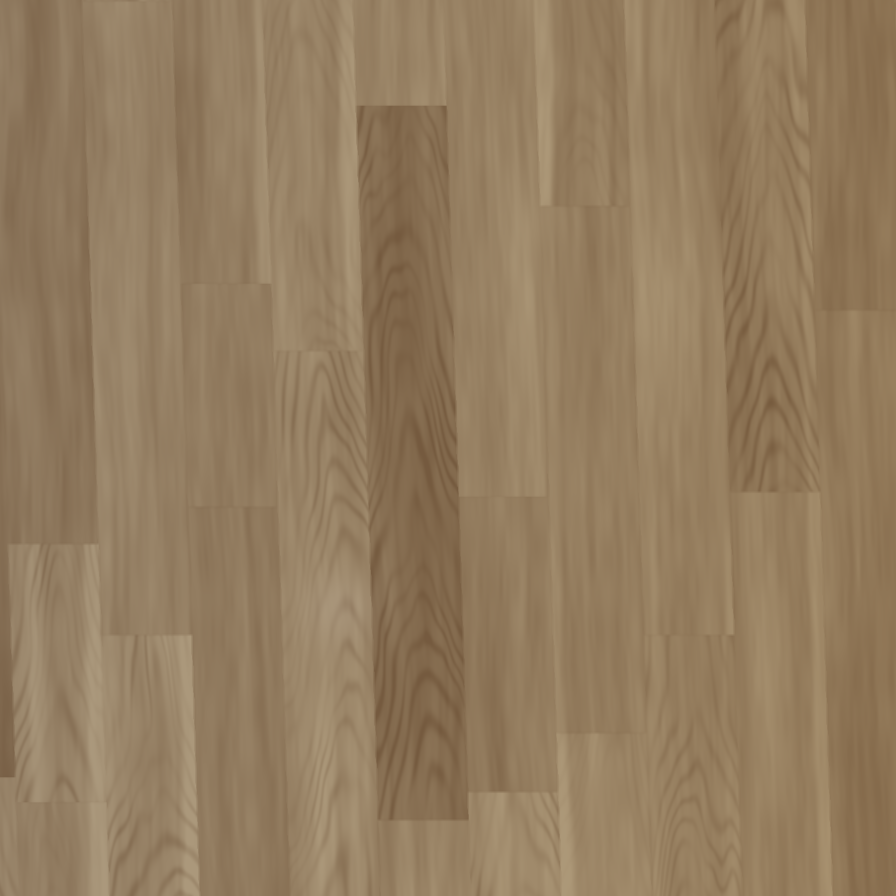
This texture is drawn by a Shadertoy shader. Its source:

```glsl
// Oak strip floor: ten slightly leaning columns of staggered planks with soft grain.

const vec3 DARK_OAK = vec3(0.49, 0.39, 0.28);
const vec3 LIGHT_OAK = vec3(0.65, 0.57, 0.45);
const vec3 COOL_LIGHT = vec3(0.99, 1.0, 1.03);
const vec3 WARM_LIGHT = vec3(1.01, 0.995, 0.96);
const float STRIP_WIDTH = 0.1009;
const float STRIP_OFFSET = 0.0098;
const float LEAN = 0.031;          // sideways drift from top to bottom
const float PLANK_LENGTH = 0.56;
const float JOINT_JITTER = 0.75;
const float SEAM_WIDTH = 0.0012;
const float SEAM_DEPTH = 0.07;
const float SOFTNESS = 0.0028;     // width of the smoothing filter
const float SEED = 4.0;
const float FEATURE_COLUMN = 4.0;  // holds one dark board across the middle
const float FEATURE_DEPTH = 0.34;
const float ARCH_DEPTH = 0.42;
const float ARCH_STEEPNESS = 3.8;
const float ARCH_FREQUENCY = 120.0;
const vec2 HAZE_CENTER = vec2(0.38, 0.32);
const float HAZE_RADIUS = 0.04;

float hash(vec2 p) {
    return fract(sin(dot(p, vec2(127.1, 311.7))) * 43758.5453);
}

float noise(vec2 p) {
    vec2 i = floor(p), f = fract(p);
    f = f * f * (3.0 - 2.0 * f);
    float low = mix(hash(i), hash(i + vec2(1.0, 0.0)), f.x);
    float high = mix(hash(i + vec2(0.0, 1.0)), hash(i + 1.0), f.x);
    return mix(low, high, f.y);
}

// Height of the joint below plank n, in plank lengths
float jointHeight(float column, float n) {
    return n + JOINT_JITTER * hash(vec2(column + SEED, n * 3.0 + 17.0));
}

// Fine fibres running along the plank
float fibres(vec2 p) {
    float broad = noise(p * vec2(50.0, 2.2)) - 0.5;
    float medium = noise(p * vec2(130.0, 6.0) + 31.0) - 0.5;
    float pores = noise(p * vec2(260.0, 24.0) + 73.0) - 0.5;
    return 0.36 * broad + 0.28 * medium + 0.18 * pores;
}

// Broken, uneven arches of a flat-sawn board
float arches(vec2 p, float x, float apex) {
    float offset = x - apex + 0.04 * (noise(p * vec2(5.0, 4.0)) - 0.5);
    float field = p.y + ARCH_STEEPNESS * sqrt(offset * offset + 0.00008);
    field += 0.13 * noise(p * vec2(24.0, 6.0)) + 0.03 * noise(p * vec2(80.0, 18.0));
    float phase = field * ARCH_FREQUENCY + 9.0 * noise(vec2(field * 7.0, 2.0));
    float ring = 0.5 + 0.5 * sin(phase);
    float patches = smoothstep(0.2, 0.8, noise(p * vec2(34.0, 9.0) + 9.0));
    return ring * ring * ring * (0.2 + 0.8 * patches);
}

vec3 oakFloor(vec2 uv) {
    // Column and plank identity
    float across = (uv.x - LEAN * (1.0 - uv.y) + STRIP_OFFSET) / STRIP_WIDTH;
    float column = floor(across);
    float phase = hash(vec2(column, SEED));
    float along = uv.y / PLANK_LENGTH + phase;
    float row = floor(along);
    if (along < jointHeight(column, row)) row -= 1.0;
    float bottom = jointHeight(column, row);
    float top = jointHeight(column, row + 1.0);
    vec2 id = vec2(column + SEED, row);
    float shade = hash(id + 5.3);
    float figure = hash(id + 11.7);
    float sapwood = hash(id + 23.1);

    // The dark board spans the middle of its column
    float middle = 0.5 / PLANK_LENGTH + phase;
    bool inFeature = column == FEATURE_COLUMN && bottom <= middle && middle < top;
    float feature = inFeature ? 1.0 : 0.0;

    // Position inside the plank
    float inner = fract(across);
    float x = (inner - 0.5) * STRIP_WIDTH;
    vec2 grainPos = vec2(x, uv.y) + vec2(shade, figure) * 7.0;
    grainPos.x += 0.012 * noise(grainPos * vec2(9.0, 5.0));

    // Plank tone, cloudy patches and fibres
    float tone = 0.71 - 0.46 * shade * shade + 0.24 * (figure - 0.5);
    tone = mix(tone, 0.58 - FEATURE_DEPTH, feature);
    tone += 0.26 * (noise(grainPos * vec2(16.0, 5.0)) - 0.5);
    tone += fibres(grainPos);
    float figured = max(smoothstep(0.5, 0.85, figure), feature);
    float apex = (hash(id + 41.9) - 0.5) * 0.04;
    tone -= ARCH_DEPTH * figured * arches(grainPos, x, apex);

    // Pale sapwood along one edge of some planks
    float side = sapwood > 0.85 ? inner : 1.0 - inner;
    float wander = 0.12 * noise(vec2(uv.y * 4.0, column));
    float pale = (1.0 - smoothstep(0.16, 0.26, side + wander)) * step(0.7, sapwood);
    tone += 0.32 * pale * (1.0 - feature);

    // Faint seams on the long edges and butt joints
    float edge = min(inner, 1.0 - inner) * STRIP_WIDTH;
    float joint = min(along - bottom, top - along) * PLANK_LENGTH;
    float seam = 1.0 - smoothstep(0.0, 2.0 * SEAM_WIDTH, min(edge, joint));
    tone -= SEAM_DEPTH * seam * (0.5 + noise(uv * 9.0));

    vec3 color = mix(DARK_OAK, LIGHT_OAK, clamp(tone, -0.2, 1.15));

    // Light drifting from cool to warm, and a small dull reflection
    color *= mix(COOL_LIGHT, WARM_LIGHT, clamp(uv.x, 0.0, 1.0));
    vec2 haze = (uv - HAZE_CENTER) / HAZE_RADIUS;
    return color + vec3(0.035, 0.04, 0.05) * exp(-dot(haze, haze));
}

void mainImage(out vec4 fragColor, in vec2 fragCoord) {
    vec2 uv = fragCoord / iResolution.xy;
    vec3 color = vec3(0.0);
    // Nine samples smooth plank edges and grain
    for (int i = 0; i < 9; i++) {
        vec2 offset = vec2(float(i % 3), float(i / 3)) - 1.0;
        color += oakFloor(uv + offset * SOFTNESS / 3.0);
    }
    fragColor = vec4(color / 9.0, 1.0);
}
```
